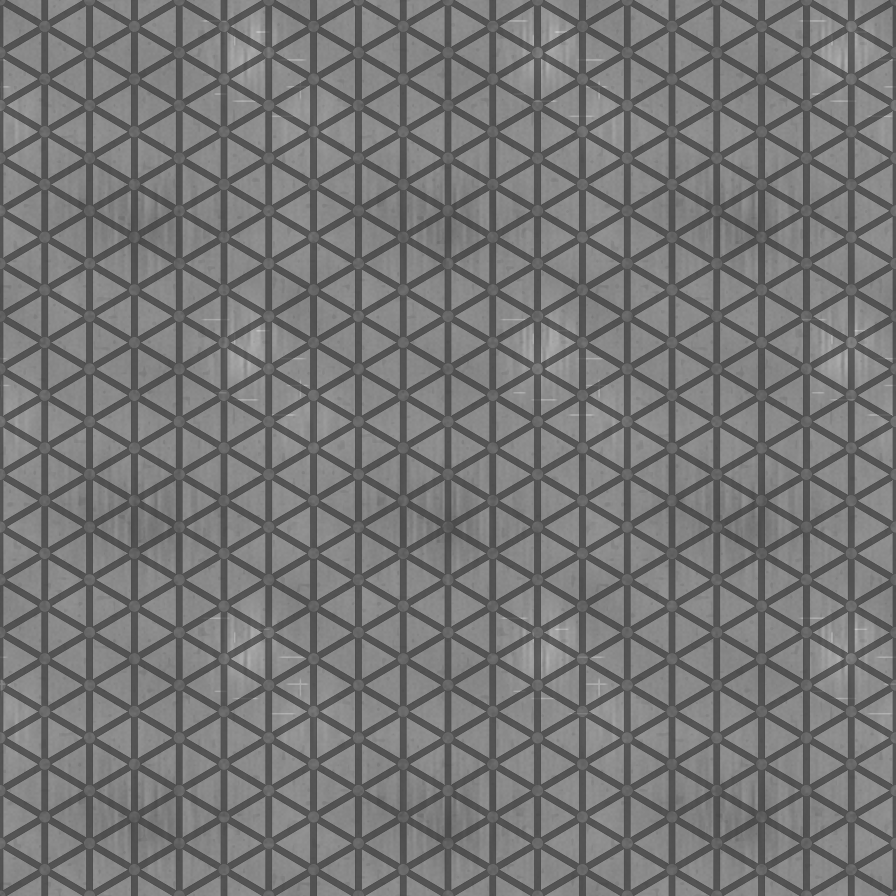
A three.js fragment shader for this pattern:

```glsl
// Worn grey metal sheet under a dark triangular lattice with a round stud at each joint.
// The lattice is three families of parallel bars, 20 columns by 17 rows;
// a wrapping wear layer of stains, streaks and scratches repeats 3 by 3.
varying vec2 vUv;

float hash(vec2 p) {
  vec3 q = fract(p.xyx * 0.1031);
  q += dot(q, q.yzx + 33.33);
  return fract((q.x + q.y) * q.z);
}

// Value noise over the unit tile with a whole number of cells, so it wraps.
float noise(vec2 p, vec2 cells) {
  p *= cells;
  vec2 i = floor(p), f = fract(p);
  f = f * f * (3.0 - 2.0 * f);
  vec2 a = mod(i, cells), b = mod(i + 1.0, cells);
  return mix(mix(hash(a), hash(vec2(b.x, a.y)), f.x),
             mix(hash(vec2(a.x, b.y)), hash(b), f.x), f.y);
}

// Shortest offset between two points of the wrapping unit tile.
vec2 wrapOffset(vec2 p, vec2 center) {
  return fract(p - center + 0.5) - 0.5;
}

float patchAt(vec2 p, vec2 center, vec2 size) {
  vec2 d = wrapOffset(p, center) / size;
  return exp(-dot(d, d));
}

// Distance to the nearest whole number.
float toInteger(float x) {
  return abs(fract(x + 0.5) - 0.5);
}

float scratches(vec2 p, float pixel) {
  float marks = 0.0;
  for (int i = 0; i < 9; i++) {
    float k = float(i);
    vec2 spread = vec2(hash(vec2(k, 3.0)), hash(vec2(k, 17.0))) - 0.5;
    vec2 d = abs(wrapOffset(p, vec2(0.86, 0.74) + spread * vec2(0.5, 0.4)));
    if (i > 6) d = d.yx;
    float reach = mix(0.02, 0.06, hash(vec2(k, 29.0)));
    float line = 1.0 - smoothstep(0.001, 0.001 + pixel, d.y);
    marks += line * (1.0 - smoothstep(reach * 0.6, reach, d.x));
  }
  return min(marks, 1.0);
}

float wear(vec2 p, float pixel) {
  float bright = patchAt(p, vec2(0.82, 0.84), vec2(0.10, 0.11));
  float side = patchAt(p, vec2(0.03, 0.58), vec2(0.09, 0.10));
  float dark = patchAt(p, vec2(0.48, 0.27), vec2(0.24, 0.17));
  float streak = noise(p, vec2(90.0, 9.0)) - 0.5;
  float cloud = noise(p, vec2(4.0)) * 0.6 + noise(p, vec2(11.0)) * 0.4 - 0.5;
  float grain = noise(p, vec2(128.0)) - 0.5;
  float tone = 0.10 * cloud + 0.05 * grain + 0.03 * streak;
  tone += bright * (0.17 + 0.32 * streak) + side * (0.07 + 0.16 * streak);
  tone += dark * (0.18 * streak - 0.09);
  // Small dark pits
  tone -= 0.07 * smoothstep(0.80, 0.95, noise(p, vec2(60.0, 48.0)));
  return tone + 0.22 * scratches(p, pixel);
}

void main() {
  float pixel = fwidth(vUv.x);
  vec2 grid = vec2(10.0, 17.0);
  vec2 q = vUv * grid;

  // Upright bars and the two slanted families
  float slant = min(toInteger(q.y - q.x), toInteger(q.y + q.x)) / length(grid);
  float bar = min(toInteger(q.x * 2.0) / 20.0, slant);

  // Studs on the corners and centres of the grid cells
  float stud = min(length((fract(q + 0.5) - 0.5) / grid),
                   length((fract(q) - 0.5) / grid));

  float tone = wear(fract(vUv * 3.0), pixel * 3.0);
  float sheet = 0.54 * (1.0 + tone);
  float strip = mix(0.325, 0.30, smoothstep(0.0022, 0.0036, bar)) * (1.0 + 0.6 * tone);
  float cap = 0.405 * (1.0 + tone) + 0.05 * (noise(vUv, vec2(300.0)) - 0.5);

  float shade = mix(strip, sheet, smoothstep(-0.5, 0.5, (bar - 0.0038) / pixel));
  shade = mix(cap, shade, smoothstep(-0.5, 0.5, (stud - 0.0062) / pixel));
  gl_FragColor = vec4(vec3(shade), 1.0);
}
```
